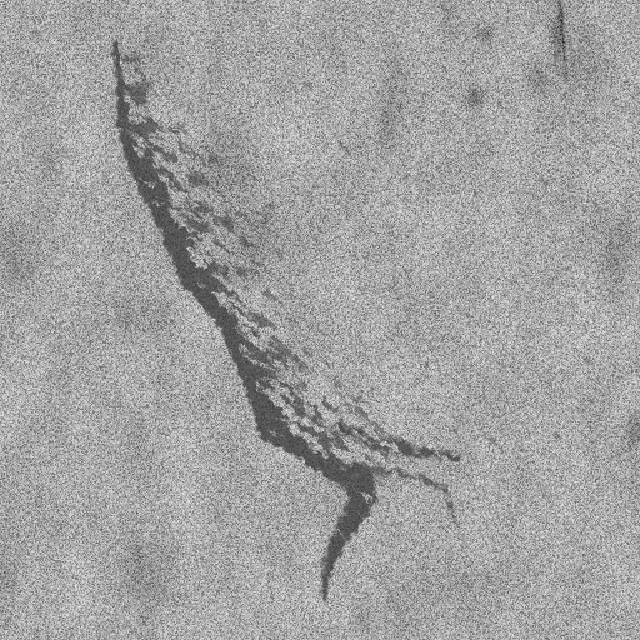
Write a Shadertoy shader that draws this texture.

```glsl
// Speckled grey radar-like surface crossed by a dark, feathered, wing-shaped slick.

const float GRAIN_CELLS = 512.0;

float hash(vec2 cell, uint seed) {
    uvec2 q = uvec2(ivec2(cell) + 4096);
    uint h = q.x * 1597334677u ^ q.y * 3812015801u ^ seed * 2654435769u;
    h = (h ^ (h >> 15)) * 2246822519u;
    h = (h ^ (h >> 13)) * 3266489917u;
    return float((h ^ (h >> 16)) >> 8) / 16777216.0;
}

float cornerSlope(vec2 cell, vec2 offset) {
    float angle = 6.2832 * hash(cell, 7u);
    return dot(vec2(cos(angle), sin(angle)), offset);
}

// Gradient noise, roughly -1 to 1
float noise(vec2 p) {
    vec2 i = floor(p), f = fract(p);
    vec2 u = f * f * f * (f * (f * 6.0 - 15.0) + 10.0);
    vec2 e = vec2(1.0, 0.0);
    float low = mix(cornerSlope(i, f), cornerSlope(i + e, f - e), u.x);
    float high = mix(cornerSlope(i + e.yx, f - e.yx), cornerSlope(i + 1.0, f - 1.0), u.x);
    return 1.5 * mix(low, high, u.y);
}

float fbm(vec2 p, int octaves) {
    float sum = 0.0, gain = 0.6;
    for (int i = 0; i < octaves; i++) {
        sum += gain * noise(p);
        p = p * 2.03 + 17.3;
        gain *= 0.6;
    }
    return sum;
}

// Soft elliptical patch: xy = centre, zw = radii
float patchAt(vec2 p, vec4 shape) {
    vec2 d = (p - shape.xy) / shape.zw;
    return exp(-dot(d, d));
}

// Tapered stroke: xy = end point, z = half width
float stroke(vec2 p, vec3 a, vec3 b) {
    vec2 ab = b.xy - a.xy;
    float t = clamp(dot(p - a.xy, ab) / dot(ab, ab), 0.0, 1.0);
    float d = length(p - a.xy - ab * t) - mix(a.z, b.z, t);
    return 1.0 - smoothstep(-0.004, 0.004, d);
}

// Wing body: rows hold height, sharp left edge, end of solid core, end of feathering
float wing(vec2 p, float streaks) {
    const vec4 rows[11] = vec4[11](
        vec4(0.935, 0.174, 0.183, 0.193), vec4(0.876, 0.180, 0.192, 0.245),
        vec4(0.805, 0.182, 0.198, 0.300), vec4(0.740, 0.199, 0.222, 0.365),
        vec4(0.622, 0.258, 0.283, 0.415), vec4(0.557, 0.284, 0.322, 0.425),
        vec4(0.492, 0.341, 0.364, 0.455), vec4(0.388, 0.385, 0.407, 0.570),
        vec4(0.316, 0.406, 0.455, 0.640), vec4(0.290, 0.456, 0.485, 0.630),
        vec4(0.245, 0.525, 0.580, 0.600));
    vec4 row = rows[0];
    for (int i = 0; i < 10; i++) {
        float t = (rows[i].x - p.y) / (rows[i].x - rows[i + 1].x);
        row = mix(row, rows[i + 1], clamp(t, 0.0, 1.0));
    }
    float inside = smoothstep(-0.004, 0.004, p.x - row.y);
    inside *= smoothstep(0.235, 0.245, p.y) * (1.0 - smoothstep(0.930, 0.940, p.y));
    float fade = (p.x - row.z) / (row.w - row.z);
    float core = 1.0 - smoothstep(-0.15, 0.12, fade);
    float bias = mix(0.10, -0.40, clamp(fade, 0.0, 1.5)) + 0.6 * core;
    float cover = smoothstep(-0.24, 0.24, bias + 1.15 * streaks);
    return inside * cover * mix(1.0, 0.55, clamp(fade, 0.0, 1.0));
}

// Tail curling down and two branches reaching right
float branches(vec2 p, float streaks) {
    const vec3 tail[5] = vec3[5](vec3(0.560, 0.252, 0.024), vec3(0.567, 0.220, 0.020),
        vec3(0.527, 0.150, 0.013), vec3(0.507, 0.100, 0.007), vec3(0.508, 0.062, 0.004));
    const vec3 upper[4] = vec3[4](vec3(0.530, 0.335, 0.006), vec3(0.590, 0.308, 0.012),
        vec3(0.640, 0.297, 0.010), vec3(0.712, 0.285, 0.006));
    const vec3 lower[4] = vec3[4](vec3(0.580, 0.262, 0.010), vec3(0.650, 0.257, 0.005),
        vec3(0.695, 0.235, 0.005), vec3(0.714, 0.180, 0.002));
    float dark = 0.0, thin = 0.0;
    for (int i = 0; i < 4; i++) dark = max(dark, stroke(p, tail[i], tail[i + 1]));
    for (int i = 0; i < 3; i++) {
        thin = max(thin, stroke(p, upper[i], upper[i + 1]));
        thin = max(thin, 0.8 * stroke(p, lower[i], lower[i + 1]));
    }
    return max(dark * smoothstep(-0.7, -0.2, streaks), thin * smoothstep(-0.45, 0.15, streaks));
}

// Broad swells and dark stains of the surrounding surface
float surface(vec2 p) {
    const vec4 stains[11] = vec4[11](
        vec4(0.340, 0.745, 0.060, 0.080), vec4(0.390, 0.610, 0.035, 0.050),
        vec4(0.020, 0.600, 0.030, 0.060), vec4(0.965, 0.610, 0.025, 0.070),
        vec4(0.225, 0.100, 0.050, 0.060), vec4(0.240, 0.500, 0.050, 0.040),
        vec4(0.605, 0.820, 0.015, 0.060), vec4(0.080, 0.750, 0.015, 0.050),
        vec4(0.920, 0.900, 0.040, 0.060), vec4(0.005, 0.100, 0.025, 0.040),
        vec4(0.565, 0.030, 0.015, 0.030));
    const vec4 spots[5] = vec4[5](
        vec4(0.742, 0.846, 0.012, 0.014), vec4(0.758, 0.945, 0.012, 0.018),
        vec4(0.840, 0.875, 0.016, 0.024), vec4(0.873, 0.950, 0.012, 0.040),
        vec4(0.993, 0.328, 0.014, 0.030));
    float tone = 0.665 + 0.075 * fbm(p * vec2(12.0, 7.0) + 3.0, 4);
    for (int i = 0; i < 11; i++) tone -= 0.085 * patchAt(p, stains[i]);
    for (int i = 0; i < 5; i++) tone -= 0.16 * patchAt(p, spots[i]);
    return tone - 0.16 * stroke(p, vec3(0.874, 1.0, 0.003), vec3(0.885, 0.880, 0.001));
}

void mainImage(out vec4 fragColor, in vec2 fragCoord) {
    vec2 p = fragCoord / iResolution.xy;
    vec2 ragged = p + 0.008 * vec2(fbm(p * 75.0, 3), fbm(p * 75.0 + 40.0, 3));

    // Streaks run down and to the right
    vec2 along = vec2(0.78, -0.63);
    vec2 flow = vec2(dot(ragged, along), dot(ragged, along.yx * vec2(-1.0, 1.0)));
    float streaks = fbm(flow * vec2(26.0, 72.0), 3);
    float slick = max(wing(ragged, streaks), branches(ragged, streaks));

    // Speckle is strong outside and weak inside the slick, with a longer dark tail
    vec2 cell = floor(p * GRAIN_CELLS);
    float grain = hash(cell, 1u) + hash(cell, 2u) - 1.0;
    grain += 0.25 * noise(p * 215.0) - 0.2 * grain * grain;
    float tone = mix(surface(p), 0.335, slick) + grain * mix(0.235, 0.08, slick);
    fragColor = vec4(vec3(clamp(tone, 0.0, 1.0)), 1.0);
}
```
